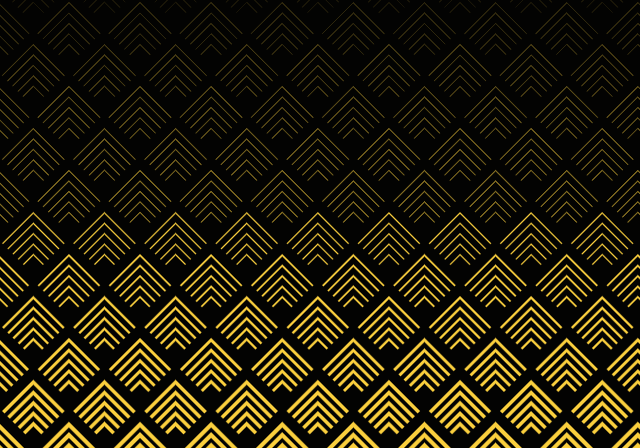
Write a Shadertoy shader that draws this pattern.

```glsl
// Staggered rows of nested gold chevrons on black, thinning out toward the top.

// Lengths are in column pitches
#define COLUMNS 9.0
#define ROW_PITCH 0.5895
#define FIRST_APEX vec2(0.469, 0.035)
#define CHEVRONS 5
#define CHEVRON_STEP 0.1465
#define DIAMOND_HEIGHT 0.879
#define TOP_WIDTH 0.0029
#define THIN_GROWTH 0.0014
#define BOLD_GROWTH 0.0068
#define BOLD_START 4.0
#define GOLD vec3(0.98, 0.81, 0.24)
#define BLACK vec3(0.012, 0.012, 0.008)

const float DIAGONAL = 0.70710678;

// Share of a box filter of half width h at x that lies between lo and hi
float bandCoverage(float x, float lo, float hi, float h) {
    return max(min(x + h, hi) - max(x - h, lo), 0.0) / (2.0 * h);
}

// Stroke width grows slowly in the upper rows, then quickly in the lower ones
float strokeWidth(float row) {
    float width = TOP_WIDTH + THIN_GROWTH * row + BOLD_GROWTH * max(row - BOLD_START, 0.0);
    return clamp(width, 0.0, 0.8 * CHEVRON_STEP * DIAGONAL);
}

// Nested chevrons with the outer apex at the origin; y points down
float chevronStack(vec2 p, float width, float h) {
    float across = (p.y - abs(p.x)) * DIAGONAL;
    float along = (p.y + abs(p.x)) * DIAGONAL;
    float ink = 0.0;
    for (int i = 0; i < CHEVRONS; i++) {
        float start = float(i) * CHEVRON_STEP * DIAGONAL;
        ink += bandCoverage(across, start, start + width, h);
    }
    // Square ends along the lower sides of the diamond
    return ink * bandCoverage(along, -1.0, DIAMOND_HEIGHT * DIAGONAL, h);
}

void mainImage(out vec4 fragColor, in vec2 fragCoord) {
    float scale = COLUMNS / iResolution.x;
    vec2 p = vec2(fragCoord.x, iResolution.y - fragCoord.y) * scale - FIRST_APEX;
    float filterRadius = 0.6 * scale;

    // Each stack hangs into the next row, so visit the neighbouring rows too
    float nearestRow = floor(p.y / ROW_PITCH);
    float ink = 0.0;
    for (int j = -1; j <= 1; j++) {
        float row = nearestRow + float(j);
        float stagger = 0.5 * mod(row + 1.0, 2.0);
        vec2 local = vec2(fract(p.x - stagger + 0.5) - 0.5, p.y - row * ROW_PITCH);
        ink += chevronStack(local, strokeWidth(row), filterRadius);
    }

    fragColor = vec4(mix(BLACK, GOLD, clamp(ink, 0.0, 1.0)), 1.0);
}
```
